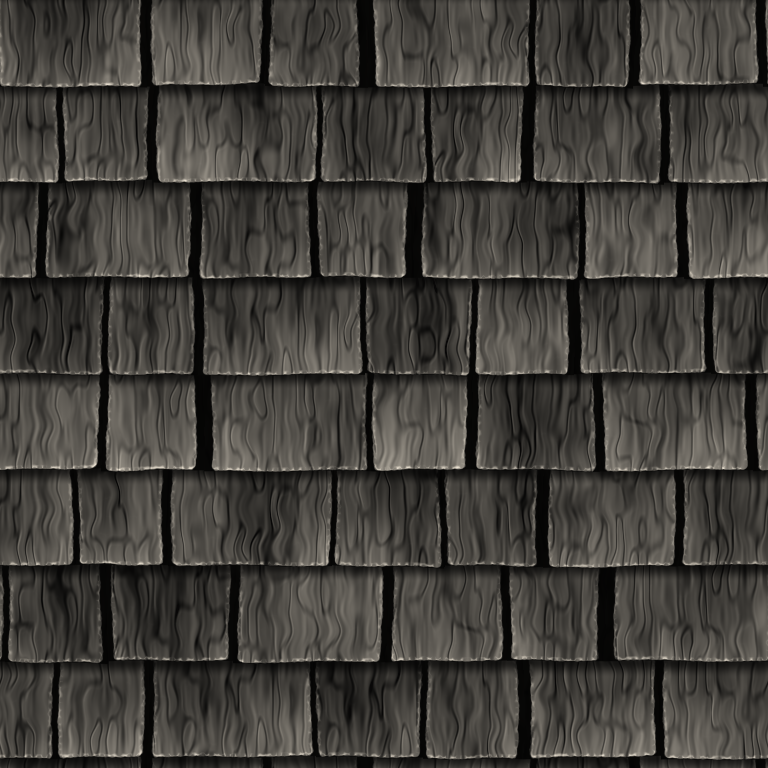
Write a WebGL 1 fragment shader that draws this texture.

```glsl
precision highp float;
// Weathered wooden shingles: eight staggered courses with dark joints and worn rims.
uniform vec2 u_resolution;

vec2 hash2(vec2 p) {
  vec3 q = fract(p.xyx * vec3(0.1031, 0.103, 0.0973));
  q += dot(q, q.yzx + 33.33);
  return fract((q.xx + q.yz) * q.zy);
}

// Distance to the nearest scattered point, wrapping after one canvas.
float cells(vec2 uv, vec2 count) {
  vec2 p = uv * count, base = floor(p);
  float nearest = 4.0;
  for (int y = -1; y <= 1; y++) {
    for (int x = -1; x <= 1; x++) {
      vec2 cell = base + vec2(x, y);
      nearest = min(nearest, length(cell + hash2(floor(mod(cell + 0.5, count))) - p));
    }
  }
  return nearest;
}

// Smooth value noise, wrapping after one canvas.
float noise(vec2 uv, vec2 count) {
  vec2 p = uv * count, a = floor(mod(floor(p) + 0.5, count));
  vec2 b = floor(mod(a + 1.5, count)), t = smoothstep(0.0, 1.0, fract(p));
  return mix(mix(hash2(a).x, hash2(vec2(b.x, a.y)).x, t.x),
             mix(hash2(vec2(a.x, b.y)).x, hash2(b).x, t.x), t.y);
}

// Long straight streaks, finer fibres and meandering cracks.
float grainHeight(vec2 uv) {
  uv.x += 0.009 * (noise(uv, vec2(40.0, 38.0)) - 0.5);
  float streak = noise(uv, vec2(140.0, 9.0));
  float fibre = noise(uv, vec2(230.0, 36.0));
  float crack = smoothstep(0.0, 0.35, abs(2.0 * noise(uv, vec2(96.0, 22.0)) - 1.0));
  return 0.4 * streak + 0.3 * fibre + 0.3 * crack;
}

// One course of shingles: colour, and coverage above its lower edge.
vec4 course(vec2 uv, float row) {
  float aa = 0.8 / u_resolution.y;
  float rise = uv.y * 8.0 - 0.1 - row;
  row = floor(mod(row + 0.5, 8.0));
  float odd = mod(row, 2.0);

  // Two board sequences alternate, each course sliding along by its own offset.
  vec4 pick = vec4(equal(vec4(0.0, 1.0, 2.0, 3.0), vec4(floor(row * 0.5 + 0.1))));
  float start = dot(pick, mix(vec4(0.073, 0.098, 0.138, 0.079),
                              vec4(0.504, 0.979, 0.254, 0.191), odd));
  // Joint position and half width.
  vec2 joint[6];
  joint[0] = mix(vec2(0.0, 0.004), vec2(0.0, 0.007), odd);
  joint[1] = mix(vec2(0.12, 0.006), vec2(0.155, 0.0055), odd);
  joint[2] = mix(vec2(0.336, 0.0035), vec2(0.286, 0.0105), odd);
  joint[3] = mix(vec2(0.479, 0.004), vec2(0.503, 0.004), odd);
  joint[4] = mix(vec2(0.609, 0.008), vec2(0.635, 0.007), odd);
  joint[5] = mix(vec2(0.786, 0.0055), vec2(0.801, 0.006), odd);

  // Nearest joint on either side of this point.
  float left = 1.0, right = 1.0, leftGap = 0.0, rightGap = 0.0, board = 0.0;
  for (int j = 0; j < 6; j++) {
    float k = float(j);
    float bend = 0.0017 * sin(rise * 4.0 + k * 2.3 + row * 1.7)
               + 0.0005 * sin(rise * 19.0 + k * 5.0 + row);
    float d = fract(uv.x - start - joint[j].x + bend);
    if (d < left) { left = d; leftGap = joint[j].y; board = k; }
    if (1.0 - d < right) { right = 1.0 - d; rightGap = joint[j].y; }
  }
  float side = min(left - leftGap, right - rightGap) + 0.0006;
  float across = left / (left + right);
  vec2 seed = hash2(vec2(board + 3.0, row * 7.0 + 11.0));

  // Tilted, slightly wavy lower edge and tight rounded corners.
  float edge = 0.03 * (seed.x - 0.5) + 0.05 * (seed.y - 0.5) * (across - 0.5)
             + 0.007 * sin(across * 9.0 + seed.x * 6.0);
  float below = (rise - edge) / 8.0;
  float wear = cells(uv + seed, vec2(150.0, 130.0));
  float rim = 0.007 - length(max(0.007 - vec2(side, below), 0.0));
  rim += 0.0016 * (0.45 - wear);

  // Grain lit from the side.
  vec2 fibreAt = uv + seed * vec2(3.0, 5.0);
  float grain = grainHeight(fibreAt);
  float relief = grain - grainHeight(fibreAt + vec2(-0.0018, 0.0008));

  // Board tone, weather stains, and paler wood towards the exposed edges.
  float stain = noise(fibreAt, vec2(13.0, 9.0)) + 0.6 * noise(fibreAt, vec2(34.0, 16.0)) - 0.8;
  float exposed = exp(-55.0 * max(side, 0.0)) + exp(-50.0 * max(below, 0.0));
  float tone = 0.242 + 0.09 * (seed.y - 0.5) + 0.15 * stain + 0.075 * exposed
             + 0.27 * (grain - 0.54) + 0.25 * relief;

  // Shadow cast by the course above.
  tone *= 1.1 - 0.2 * smoothstep(0.1, 0.9, rise) - 0.6 * smoothstep(0.84, 1.0, rise);

  // Pale chipped rim, strongest along the lower edge.
  float band = smoothstep(0.0, 0.002, rim) * (1.0 - smoothstep(0.002, 0.0068, rim));
  float lowerEdge = 1.0 - smoothstep(0.002, 0.012, below);
  tone += band * mix(0.5, 1.0, lowerEdge) * (0.02 + 0.36 * smoothstep(0.25, 0.75, wear))
        * (1.0 - 0.7 * smoothstep(0.75, 1.0, rise));
  tone *= smoothstep(-0.001, 0.0025, rim);

  vec3 wood = max(tone, 0.03) * vec3(1.02, 0.98, 0.91);
  vec3 gap = vec3(0.022, 0.021, 0.018) * (0.5 + grain);
  vec3 colour = mix(gap, wood, smoothstep(-aa, aa, rim));
  return vec4(colour, smoothstep(-aa, aa, below));
}

void main() {
  vec2 uv = gl_FragCoord.xy / u_resolution;
  float row = floor(uv.y * 8.0 - 0.05);
  vec4 upper = course(uv, row);
  vec4 lower = course(uv, row - 1.0);
  gl_FragColor = vec4(mix(lower.rgb, upper.rgb, upper.a), 1.0);
}
```
